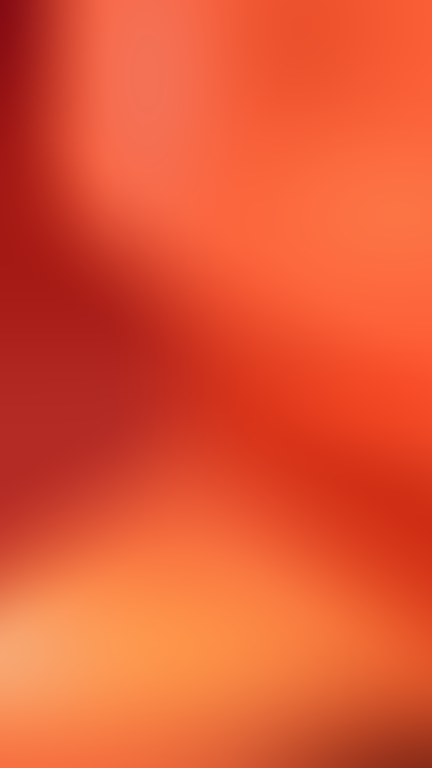
This background is drawn by a Shadertoy shader. Its source:

```glsl
// A soft, blurred backdrop: coral light above, a crimson shadow that sweeps
// from the left edge down to the right, and an amber glow along the bottom.
// Built from wide smoothstep masks and elliptical Gaussian glows.

#define SHADOW_TOP 0.766      // height of the shadow's upper edge at the left
#define SHADOW_SLOPE 0.332    // drop of that edge across the canvas
#define SHADOW_BLUR 0.12
#define AMBER_TOP 0.416       // height of the lower light's hump
#define AMBER_PEAK_X 0.42
#define AMBER_SLOPE 0.36
#define AMBER_BLUR 0.115

vec3 rgb(float r, float g, float b) {
    return vec3(r, g, b) / 255.0;
}

// Elliptical falloff: 1 at the centre, fading over the given radii.
float glow(vec2 p, vec2 centre, vec2 radii) {
    vec2 d = (p - centre) / radii;
    return exp(-dot(d, d));
}

// Coral field with a rosy, a burnt and a pale area.
vec3 upperLight(vec2 p) {
    vec3 c = rgb(254.0, 97.0, 57.0);
    c = mix(c, rgb(233.0, 79.0, 42.0), 0.9 * glow(p, vec2(0.69, 0.96), vec2(0.24, 0.16)));
    c = mix(c, rgb(244.0, 113.0, 86.0), glow(p, vec2(0.34, 0.90), vec2(0.17, 0.22)));
    return mix(c, rgb(252.0, 115.0, 68.0), glow(p, vec2(0.92, 0.72), vec2(0.32, 0.11)));
}

// Maroon to brick down the left side, vermilion to the right.
vec3 shadow(vec2 p) {
    vec3 c = mix(rgb(180.0, 43.0, 37.0), rgb(165.0, 25.0, 20.0), smoothstep(0.42, 0.68, p.y));
    c = mix(c, rgb(128.0, 8.0, 18.0), smoothstep(0.72, 1.05, p.y));
    vec3 vermilion = mix(rgb(218.0, 54.0, 30.0), rgb(207.0, 46.0, 20.0), p.x);
    return mix(c, vermilion, smoothstep(0.22, 0.62, p.x));
}

// Amber core, peach at the left edge, brown in the right corner.
vec3 lowerLight(vec2 p) {
    vec3 c = mix(rgb(246.0, 101.0, 60.0), rgb(236.0, 82.0, 38.0), smoothstep(0.5, 1.0, p.x));
    c = mix(c, rgb(255.0, 149.0, 72.0), glow(p, vec2(0.30, 0.155), vec2(0.56, 0.125)));
    c = mix(c, rgb(247.0, 170.0, 120.0), 0.9 * glow(p, vec2(-0.03, 0.15), vec2(0.26, 0.09)));
    return mix(c, rgb(128.0, 40.0, 24.0), glow(p, vec2(1.05, -0.03), vec2(0.45, 0.11)));
}

void mainImage(out vec4 fragColor, in vec2 fragCoord) {
    vec2 p = fragCoord / iResolution.xy;

    // Upper light, bounded by the left edge and the falling diagonal
    float aboveDiagonal = p.y - SHADOW_TOP + SHADOW_SLOPE * p.x;
    float upperMask = smoothstep(-SHADOW_BLUR, SHADOW_BLUR, aboveDiagonal)
                    * smoothstep(-0.02, 0.27, p.x);
    vec3 color = mix(shadow(p), upperLight(p), upperMask);

    // Saturated ember where the light meets the shadow
    float ember = glow(p, vec2(0.92, 0.48), vec2(0.30, 0.07));
    color = mix(color, rgb(250.0, 70.0, 33.0), 0.6 * ember);

    // Lower light under a rounded hump
    float fromPeak = length(vec2(p.x - AMBER_PEAK_X, 0.1));
    float belowHump = AMBER_TOP - AMBER_SLOPE * fromPeak - p.y;
    float lowerMask = smoothstep(-AMBER_BLUR, AMBER_BLUR, belowHump);
    color = mix(color, lowerLight(p), lowerMask);

    fragColor = vec4(color, 1.0);
}
```
